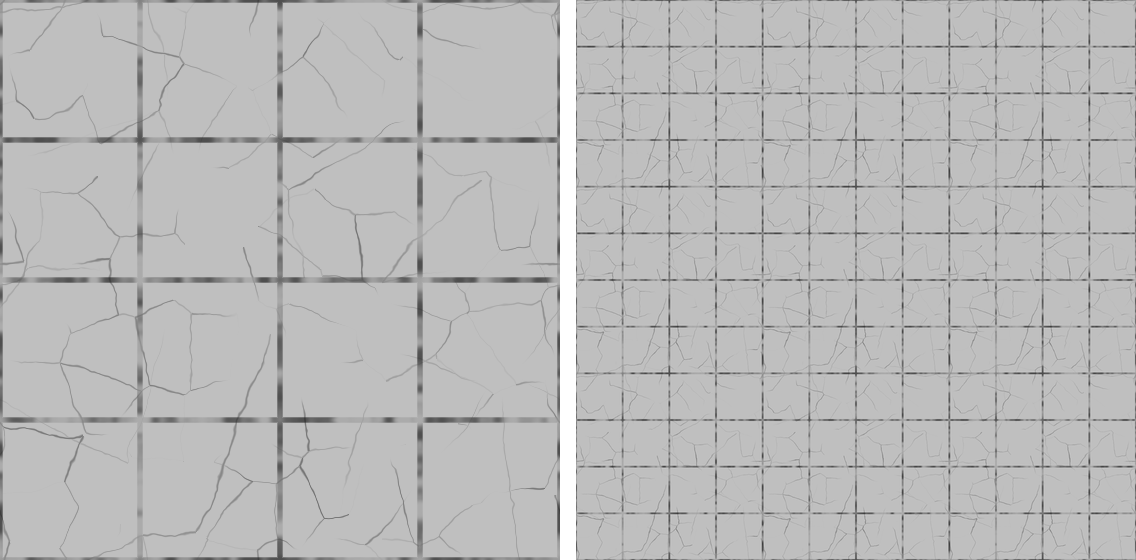
Left, the tile; right, the same tile 3 across and 3 down.
A WebGL 2 fragment shader for this texture:

```glsl
#version 300 es
precision highp float;
// Pale grey square tiles with mottled dark grout and fine branching cracks.

#define TILES 4.0
#define GROUT_HALF_WIDTH 0.0048
#define GROUT_SOFTNESS 0.0009
#define GROUT_NOISE_CELLS 36
#define CRACK_CELLS 9
#define LONG_CRACK_CELLS 4
#define CRACK_WIDTH 0.0022
#define CRACK_DEPTH 0.30
#define WARP_AMOUNT 0.022
#define TILE_COLOR vec3(0.75)
#define GROUT_DARK vec3(0.31)
#define GROUT_LIGHT vec3(0.67)

uniform vec2 u_resolution;
out vec4 fragColor;

// Integer hash of a lattice cell, wrapped to the given period
vec2 hashCell(ivec2 cell, int period, int seed) {
  uvec2 q = uvec2((cell + 4 * period) % period);
  uint h = q.x * 1597334677u ^ q.y * 3812015801u ^ uint(seed) * 2654435769u;
  h = (h ^ (h >> 16)) * 2146121005u;
  h = (h ^ (h >> 15)) * 2221713035u;
  h ^= h >> 16;
  return vec2(h & 65535u, h >> 16) / 65535.0;
}

// Two channels of smooth value noise that repeat over the canvas
vec2 noise(vec2 uv, int period, int seed) {
  vec2 p = uv * float(period);
  ivec2 cell = ivec2(floor(p));
  vec2 f = fract(p);
  f = f * f * (3.0 - 2.0 * f);
  vec2 low = mix(hashCell(cell, period, seed), hashCell(cell + ivec2(1, 0), period, seed), f.x);
  vec2 high = mix(hashCell(cell + ivec2(0, 1), period, seed), hashCell(cell + ivec2(1), period, seed), f.x);
  return mix(low, high, f.y);
}

// Ragged displacement that bends the crack lines
vec2 warp(vec2 uv, int seed) {
  vec2 sum = vec2(0.0);
  float amplitude = WARP_AMOUNT;
  int period = 10;
  for (int i = 0; i < 5; i++) {
    sum += amplitude * (noise(uv, period, seed + i) - 0.5);
    amplitude *= 0.5;
    period *= 2;
  }
  return sum;
}

// Wrapped Voronoi: x = distance to the nearest border, y = random value of that border
vec2 voronoiBorder(vec2 uv, int period, int seed) {
  vec2 p = uv * float(period);
  ivec2 base = ivec2(floor(p));
  vec2 f = fract(p);
  ivec2 nearestCell = ivec2(0);
  vec2 nearest = vec2(8.0);
  for (int j = -1; j <= 1; j++)
    for (int i = -1; i <= 1; i++) {
      ivec2 cell = ivec2(i, j);
      vec2 r = vec2(cell) + hashCell(base + cell, period, seed) - f;
      if (dot(r, r) < dot(nearest, nearest)) { nearest = r; nearestCell = cell; }
    }
  float ownId = hashCell(base + nearestCell, period, seed + 1).x;
  vec2 border = vec2(8.0, 0.0);
  for (int j = -2; j <= 2; j++)
    for (int i = -2; i <= 2; i++) {
      ivec2 cell = nearestCell + ivec2(i, j);
      vec2 r = vec2(cell) + hashCell(base + cell, period, seed) - f;
      vec2 gap = r - nearest;
      if (dot(gap, gap) < 0.00001) continue;
      float d = dot(0.5 * (nearest + r), normalize(gap));
      if (d < border.x)
        border = vec2(d, fract(ownId + hashCell(base + cell, period, seed + 1).x));
    }
  return vec2(border.x / float(period), border.y);
}

// Darkening by one crack network; strength and width vary along each branch
float cracks(vec2 uv, int period, int seed, float pixel) {
  vec2 border = voronoiBorder(uv + warp(uv, seed + 10), period, seed);
  float patchy = smoothstep(0.22, 0.8, noise(uv, 9, seed + 20).x);
  float present = smoothstep(0.25, 0.5, border.y);
  float heavy = patchy * border.y * border.y;
  float swell = noise(uv, 45, seed + 30).x;
  float halfWidth = CRACK_WIDTH * mix(0.45, 1.3, heavy * swell + 0.2 * swell);
  float line = 1.0 - smoothstep(0.0, halfWidth + 0.5 * pixel, border.x);
  return line * present * mix(0.2, 1.0, heavy) * smoothstep(0.0, 0.3, patchy);
}

void main() {
  vec2 uv = gl_FragCoord.xy / u_resolution;
  float pixel = 1.0 / min(u_resolution.x, u_resolution.y);

  // Cracked tile faces
  float crack = max(cracks(uv, CRACK_CELLS, 100, pixel),
                    0.8 * cracks(uv, LONG_CRACK_CELLS, 200, pixel));
  vec3 color = TILE_COLOR - CRACK_DEPTH * crack;

  // Mottled grout centred on the tile borders
  vec2 toBorder = abs(fract(uv * TILES + 0.5) - 0.5) / TILES;
  float soft = max(GROUT_SOFTNESS, 0.7 * pixel);
  float grout = 1.0 - smoothstep(GROUT_HALF_WIDTH - soft, GROUT_HALF_WIDTH + soft, min(toBorder.x, toBorder.y));
  float mottle = 0.65 * noise(uv, GROUT_NOISE_CELLS, 300).x + 0.35 * noise(uv, 2 * GROUT_NOISE_CELLS, 301).y;
  vec3 groutColor = mix(GROUT_DARK, GROUT_LIGHT, smoothstep(0.12, 0.8, mottle)) - 0.1 * crack;
  fragColor = vec4(mix(color, groutColor, grout), 1.0);
}
```
